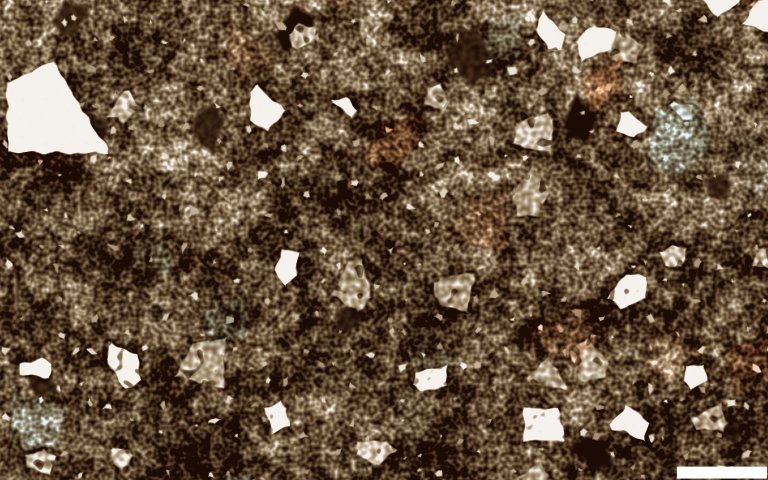
Reproduce this texture procedurally as a Shadertoy shader.

```glsl
const float TAU = 6.28319;
const int SIDES = 5;
const int OCTAVES = 5;

// Tone 0..5 walks through this palette from dark to white
const vec3 PALETTE[6] = vec3[6](
    vec3(0.11, 0.04, 0.02), vec3(0.26, 0.17, 0.09), vec3(0.40, 0.31, 0.21),
    vec3(0.56, 0.48, 0.36), vec3(0.75, 0.67, 0.57), vec3(0.96, 0.95, 0.93));
const vec3 GREY_TINT = vec3(0.90, 1.03, 1.12);
const vec3 RUST_TINT = vec3(1.10, 0.92, 0.80);

const float MATRIX_TONE = 1.65;
const float MATRIX_CONTRAST = 1.85;
const float MATRIX_FREQUENCY = 4.0;
const vec2 LIGHT_SLOPE = vec2(0.25, 0.95);
const float EDGE = 0.0025;
const float ROUGHNESS = 0.007;
const float WHITE_TONE = 5.1;

// Grain radii are fractions of the cell size
const vec2 LARGE_RADII = vec2(0.21, 0.28);
const vec2 MEDIUM_RADII = vec2(0.13, 0.26);
const vec2 PALE_RADII = vec2(0.15, 0.30);
const vec2 CRUMB_RADII = vec2(0.09, 0.23);
const vec2 CLAST_RADII = vec2(0.22, 0.42);
const vec2 OPAQUE_RADII = vec2(0.09, 0.20);

const vec2 LABEL_CENTRE = vec2(0.096, 0.0155);
const vec2 LABEL_HALF = vec2(0.094, 0.0125);

vec2 hash22(vec2 p) {
    vec3 q = fract(p.xyx * vec3(0.1031, 0.1030, 0.0973));
    q += dot(q, q.yzx + 33.33);
    return fract((q.xx + q.yz) * q.zy);
}

float corner(vec2 id, vec2 offset) {
    float angle = TAU * hash22(id).x;
    return dot(vec2(cos(angle), sin(angle)), offset);
}

float gradientNoise(vec2 p) {
    vec2 i = floor(p), f = p - i;
    vec2 u = f * f * f * (f * (f * 6.0 - 15.0) + 10.0);
    vec2 e = vec2(1.0, 0.0);
    return mix(mix(corner(i, f), corner(i + e, f - e), u.x),
               mix(corner(i + e.yx, f - e.yx), corner(i + 1.0, f - 1.0), u.x), u.y);
}

// Mottled groundmass: fine octaves weigh slightly more than coarse ones
float mottle(vec2 p) {
    float sum = 0.0, weight = 1.0;
    p *= MATRIX_FREQUENCY;
    for (int k = 0; k < OCTAVES; k++) {
        sum += weight * gradientNoise(p);
        p = p * 2.3 + 17.3;
        weight *= 1.1;
    }
    return sum;
}

// Scattered angular grains: x is the signed distance, y a random value per grain
vec2 grains(vec2 p, float cell, float density, vec2 radii, float seed) {
    vec2 g = p / cell, base = floor(g), nearest = vec2(1.0, 0.0);
    for (int y = -1; y <= 1; y++)
    for (int x = -1; x <= 1; x++) {
        vec2 id = base + vec2(x, y);
        vec2 place = hash22(id + seed), kind = hash22(id + seed + 31.7);
        float pick = fract(dot(id, vec2(0.755, 0.570)) + 0.35 * kind.x + seed * 0.37);
        if (pick > density) continue;
        vec2 local = g - id - mix(vec2(0.22), vec2(0.78), place);
        float radius = mix(radii.x, radii.y, kind.y);
        float d = -1.0;
        for (int k = 0; k < SIDES; k++) {
            vec2 side = hash22(id + seed + 7.1 * float(k + 1));
            float angle = TAU * (float(k) + 0.7 * side.x + place.x * 5.0) / float(SIDES);
            d = max(d, dot(local, vec2(cos(angle), sin(angle))) - radius * mix(0.5, 1.15, side.y));
        }
        if (d * cell < nearest.x) nearest = vec2(d * cell, fract(place.y * 7.0 + kind.x));
    }
    return nearest;
}

float cover(float d, float soft) {
    return 1.0 - smoothstep(-soft, soft, d);
}

vec3 paletteColor(float tone) {
    vec3 color = PALETTE[0];
    for (int k = 1; k < 6; k++)
        color = mix(color, PALETTE[k], clamp(tone - float(k - 1), 0.0, 1.0));
    return color;
}

void mainImage(out vec4 fragColor, in vec2 fragCoord) {
    vec2 p = fragCoord / iResolution.y;
    float aspect = iResolution.x / iResolution.y;
    float edge = max(EDGE, 0.8 / iResolution.y);
    vec2 q = p + ROUGHNESS * vec2(gradientNoise(p * 38.0), gradientNoise(p * 38.0 + 51.0));
    float speckle = gradientNoise(p * 75.0 + 9.0);
    float pits = smoothstep(0.22, 0.42, gradientNoise(p * 42.0 + 23.0));

    // Groundmass, lighter towards the top
    float tone = MATRIX_TONE + MATRIX_CONTRAST * mottle(p)
               + dot(LIGHT_SLOPE, p - vec2(0.5 * aspect, 0.5));

    // Tinted rock clasts with dark seams
    vec2 clast = grains(q, 0.19, 0.5, CLAST_RADII, 3.0);
    float clastMask = cover(clast.x, 0.006);
    tone += clastMask * (1.1 * clast.y - 0.35) - 0.7 * exp(-abs(clast.x) / 0.006);
    vec3 tint = mix(vec3(1.0), mix(RUST_TINT, GREY_TINT, clast.y), clastMask);

    // Opaque and rusty dark grains
    vec2 opaque = grains(q, 0.27, 0.4, OPAQUE_RADII, 11.0);
    float opaqueMask = cover(opaque.x, 0.008);
    float opaqueTone = mix(-0.3, 0.5 + speckle, step(0.5, opaque.y));
    tone = mix(tone, opaqueTone, 0.92 * opaqueMask);

    // Crumbs and speckled pale grains
    vec2 crumb = grains(q, 0.036, 0.3, CRUMB_RADII, 19.0);
    tone = mix(tone, 3.4 + 1.6 * crumb.y, cover(crumb.x, edge));
    vec2 pale = grains(q, 0.17, 0.36, PALE_RADII, 27.0);
    float paleMask = cover(pale.x, edge * 1.4);
    tone -= 0.9 * exp(-abs(pale.x) / 0.006);
    tone = mix(tone, 3.5 + pale.y + 2.6 * speckle - 2.2 * pits, paleMask);

    // Clear white grains with a dark outer rim
    vec2 medium = grains(q, 0.17, 0.33, MEDIUM_RADII, 42.0);
    vec2 large = grains(q, 0.42, 0.45, LARGE_RADII, 58.0);
    float whiteDistance = min(medium.x, large.x);
    float whiteMask = cover(whiteDistance, edge);
    float flaws = pits * step(0.6, medium.y) * cover(medium.x, edge);
    tone -= 1.1 * exp(-max(whiteDistance, 0.0) / 0.006);
    tone = mix(tone, WHITE_TONE + 0.3 * speckle - 2.5 * flaws, whiteMask);
    tint = mix(tint, vec3(1.0), whiteMask);

    vec3 color = paletteColor(tone) * tint;

    // Blank label strip in the lower right corner
    vec2 box = abs(p - vec2(aspect - LABEL_CENTRE.x, LABEL_CENTRE.y)) - LABEL_HALF;
    color = mix(color, vec3(1.0), cover(max(box.x, box.y), 0.5 * edge));

    fragColor = vec4(clamp(color, 0.0, 1.0), 1.0);
}
```
